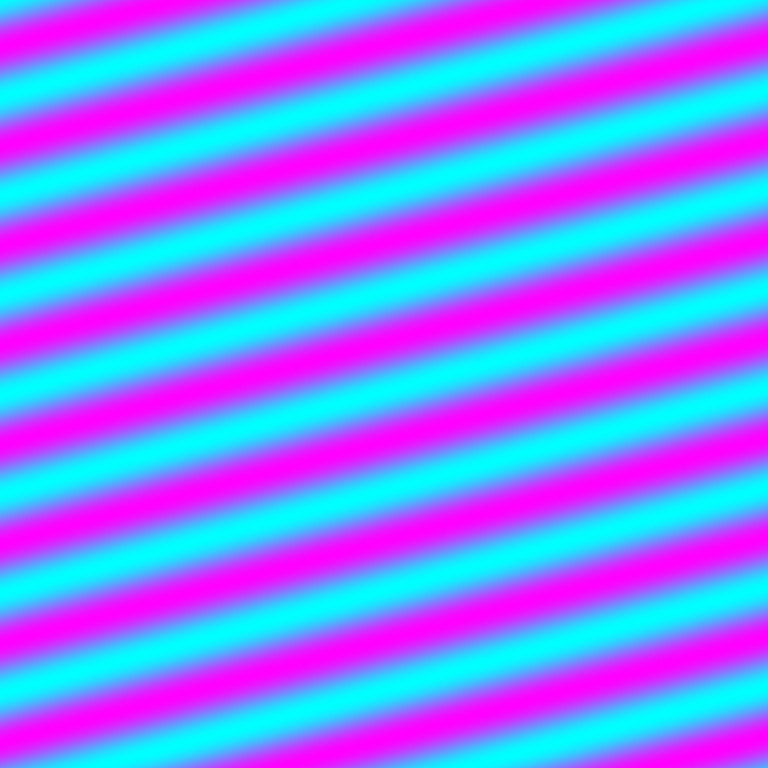
Write a WebGL 1 fragment shader that draws this pattern.

```glsl
precision highp float;
// Soft diagonal stripes that blend between cyan and magenta in a sine wave.

uniform vec2 u_resolution;

const float TAU = 6.283185;

// Sine wave from 0 to 1 that travels along the given angle.
float stripeWave(vec2 p, float angle, float cycles) {
  vec2 across = vec2(cos(angle), sin(angle));
  return 0.5 + 0.5 * sin(TAU * cycles * dot(p, across));
}

void main() {
  vec2 uv = gl_FragCoord.xy / u_resolution;

  // Eight cycles per canvas unit; the stripes rise 15 degrees to the right.
  float wave = stripeWave(uv, radians(105.0), 8.0);

  vec3 cyan = vec3(0.0, 1.0, 1.0);
  vec3 magenta = vec3(1.0, 0.0, 1.0);
  gl_FragColor = vec4(mix(cyan, magenta, wave), 1.0);
}
```
